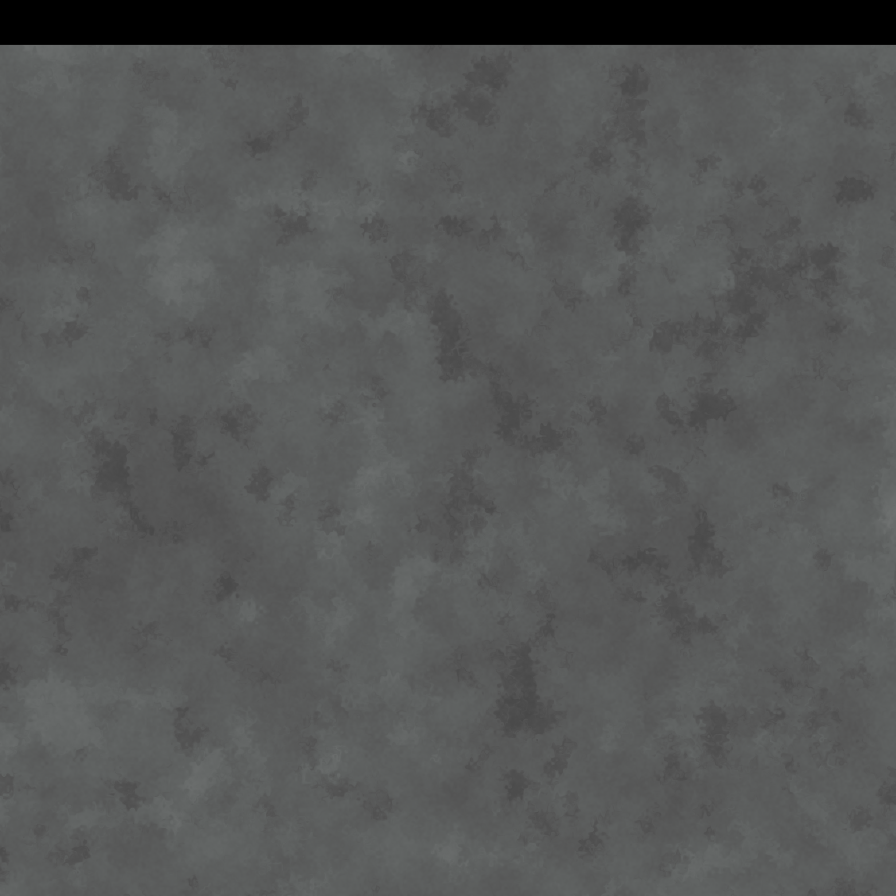
Reproduce this texture procedurally as a WebGL 2 fragment shader.

```glsl
#version 300 es
precision highp float;

uniform vec2 u_resolution;
out vec4 fragColor;

float hash(vec2 cell) {
    vec3 q = fract(vec3(cell.xyx) * 0.1031);
    q += dot(q, q.yzx + 33.33);
    return fract((q.x + q.y) * q.z);
}

float valueNoise(vec2 p) {
    vec2 cell = floor(p);
    vec2 f = fract(p);
    f = f * f * (3.0 - 2.0 * f);
    float bottom = mix(hash(cell), hash(cell + vec2(1.0, 0.0)), f.x);
    float top = mix(hash(cell + vec2(0.0, 1.0)), hash(cell + vec2(1.0, 1.0)), f.x);
    return mix(bottom, top, f.y);
}

// Rotated octaves, normalised to 0..1
float fbm(vec2 p, float gain) {
    mat2 turn = mat2(0.8, 0.6, -0.6, 0.8);
    float sum = 0.0, total = 0.0, weight = 1.0;
    for (int octave = 0; octave < 5; octave++) {
        sum += weight * valueNoise(p);
        total += weight;
        weight *= gain;
        p = turn * p * 2.03 + 17.3;
    }
    return sum / total;
}

void main() {
    vec2 uv = gl_FragCoord.xy / u_resolution;

    // Fine scatter frays the outlines of the blotches
    vec2 scatter = vec2(valueNoise(uv * 230.0 + 50.0), valueNoise(uv * 230.0 + 400.0)) - 0.5;
    vec2 p = uv + 0.013 * scatter;

    // Broad clouds and smaller mottling
    float clouds = fbm(p * 5.0 + 3.0, 0.55) - 0.5;
    float mottle = fbm(p * 19.0 + 71.0, 0.65) - 0.5;
    float grain = valueNoise(uv * 250.0 + 9.0) - 0.5;

    // Sparse dark stains and pale scuffs
    float stain = smoothstep(0.08, 0.26, fbm(p * 24.0 + 140.0, 0.6) - 0.5 - 0.35 * clouds);
    float scuff = smoothstep(0.08, 0.26, fbm(p * 22.0 + 230.0, 0.6) - 0.5 + 0.35 * clouds);

    float tone = 0.358 + 0.075 * clouds + 0.085 * mottle + 0.014 * grain;
    tone += 0.028 * scuff - 0.042 * stain;

    // Pale areas lean slightly green, dark ones stay neutral
    float coolness = smoothstep(0.32, 0.39, tone);
    vec3 color = tone + coolness * vec3(-0.006, 0.005, 0.002);

    // Black strip along the top
    float edge = 0.5 / u_resolution.y;
    color *= 1.0 - smoothstep(0.95 - edge, 0.95 + edge, uv.y);

    fragColor = vec4(color, 1.0);
}
```
